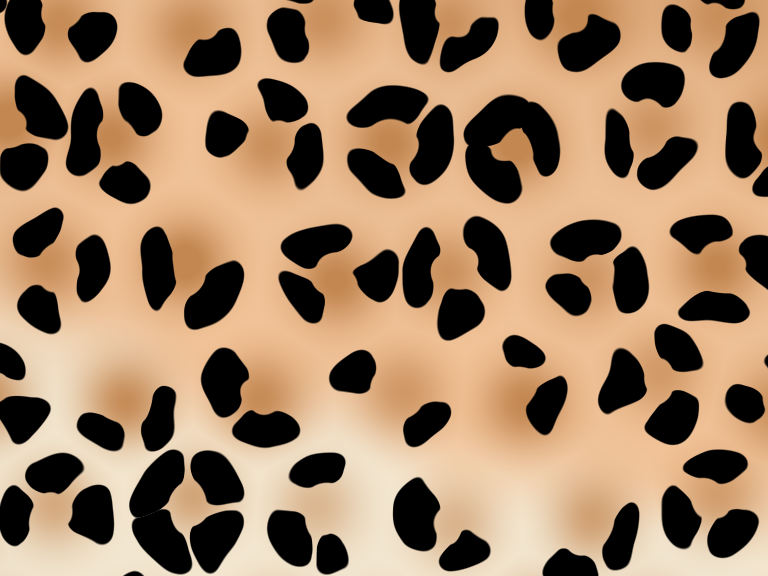
Give the GLSL for this pattern, as a WebGL 2 fragment shader.

```glsl
#version 300 es
precision highp float;
// Leopard fur: broken black rosettes with soft tan centres on a peach to cream coat.

uniform vec2 u_resolution;
out vec4 fragColor;

const float TAU = 6.2831853;
const vec2 CELL = vec2(0.226, 0.216);    // rosette spacing, in canvas heights
const vec3 PEACH = vec3(0.94, 0.76, 0.595);
const vec3 CREAM = vec3(0.96, 0.915, 0.83);
const vec3 TAN = vec3(0.765, 0.53, 0.32);

float hash(vec2 p) {
    return fract(sin(dot(p, vec2(127.1, 311.7))) * 43758.5453);
}

vec2 hash2(vec2 p) {
    return vec2(hash(p), hash(p + 37.3));
}

float noise(vec2 p) {
    vec2 i = floor(p), f = fract(p);
    f = f * f * (3.0 - 2.0 * f);
    return mix(mix(hash(i), hash(i + vec2(1, 0)), f.x),
               mix(hash(i + vec2(0, 1)), hash(i + vec2(1, 1)), f.x), f.y);
}

vec2 rotate(vec2 p, float a) {
    float c = cos(a), s = sin(a);
    return vec2(c * p.x - s * p.y, s * p.x + c * p.y);
}

float roundBox(vec2 p, vec2 halfSize, float corner) {
    vec2 d = abs(p) - halfSize + corner;
    return length(max(d, 0.0)) + min(max(d.x, d.y), 0.0) - corner;
}

// A rounded box bent around a ring, thicker towards one end
float bentBlob(vec2 p, float angle, float ring, vec2 halfSize, float taper) {
    float turn = mod(atan(p.y, p.x) - angle + 0.5 * TAU, TAU) - 0.5 * TAU;
    vec2 q = vec2(turn * ring, length(p) - ring);
    float girth = 1.0 + taper * clamp(q.x / halfSize.x, -1.0, 1.0);
    return roundBox(q, halfSize * vec2(1.0, girth), 0.023);
}

// Distance to the three or four blobs of one rosette
float rosette(vec2 p, vec2 id, float dropChance) {
    vec2 shape = hash2(id + 5.1);
    float stretch = mix(0.88, 1.08, shape.x);
    p = rotate(p, 0.5 * (shape.y - 0.5)) / vec2(stretch, 1.0 / stretch);
    float ring = mix(0.062, 0.076, hash(id + 9.7));
    float count = ring > 0.0715 ? 4.0 : 3.0;
    float start = TAU * hash(id + 2.9);
    float d = 1.0;
    for (float k = 0.0; k < 4.0; k++) {
        vec2 seed = id + 11.3 * (k + 1.0);
        if (k >= count || (k > 0.0 && hash(seed + 4.4) < dropChance)) continue;
        vec2 r = hash2(seed);
        float angle = start + (k + 0.3 * (r.x - 0.5)) * TAU / count;
        float halfLength = mix(0.036, 0.066, r.y) * (count > 3.5 ? 0.87 : 1.0);
        float halfWidth = mix(0.026, 0.034, hash(seed + 7.7));
        float taper = 0.5 * (hash(seed + 1.7) - 0.5);
        d = min(d, bentBlob(p, angle, ring, vec2(halfLength, halfWidth), taper));
    }
    return d;
}

// Base coat: cream belly at the lower left, darker towards the top right
vec3 coat(vec2 p) {
    float cloud = noise(p * 5.0) - 0.5;
    float level = p.y + 0.22 * p.x + 0.16 * cloud;
    vec3 color = mix(CREAM, PEACH, smoothstep(0.27, 0.52, level));
    float shade = smoothstep(1.0, 1.35, p.y + 0.3 * p.x + 0.3 * cloud);
    return mix(color, TAN, 0.4 * shade) * (1.0 + 0.03 * cloud);
}

void main() {
    vec2 p = gl_FragCoord.xy / u_resolution.y;

    // Wobble the outlines
    vec2 wobble = vec2(noise(p * 17.0), noise(p * 17.0 + 51.0)) - 0.5;
    vec2 q = p + 0.022 * wobble;

    // Visit the nearby rosettes of a staggered grid
    float ink = 1.0;
    float stain = 0.0;
    float homeRow = floor(q.y / CELL.y);
    for (float j = -1.0; j <= 1.0; j++) {
        float row = homeRow + j;
        float shift = 0.5 * mod(row, 2.0);
        float homeColumn = floor(q.x / CELL.x - shift);
        for (float i = -1.0; i <= 1.0; i++) {
            vec2 id = vec2(homeColumn + i, row);
            vec2 jitter = 0.18 * (hash2(id) - 0.5);
            vec2 center = (id + vec2(0.5 + shift, 0.5) + jitter) * CELL;
            float dropChance = mix(0.24, 0.1, smoothstep(0.2, 0.5, center.y));
            ink = min(ink, rosette(q - center, id, dropChance));

            vec2 drift = p - center - 0.04 * (hash2(id + 3.3) - 0.5);
            float strength = mix(0.75, 1.15, hash(id + 8.2));
            strength *= mix(0.65, 1.0, smoothstep(0.1, 0.45, center.y));
            stain = max(stain, strength * exp(-dot(drift, drift) / 0.0056));
        }
    }

    // Coat, stains, then the black markings
    vec3 color = mix(coat(p), TAN, min(stain, 1.0));
    float edge = max(0.0018, 0.7 / u_resolution.y);
    color *= smoothstep(-edge, edge, ink);
    fragColor = vec4(color, 1.0);
}
```
